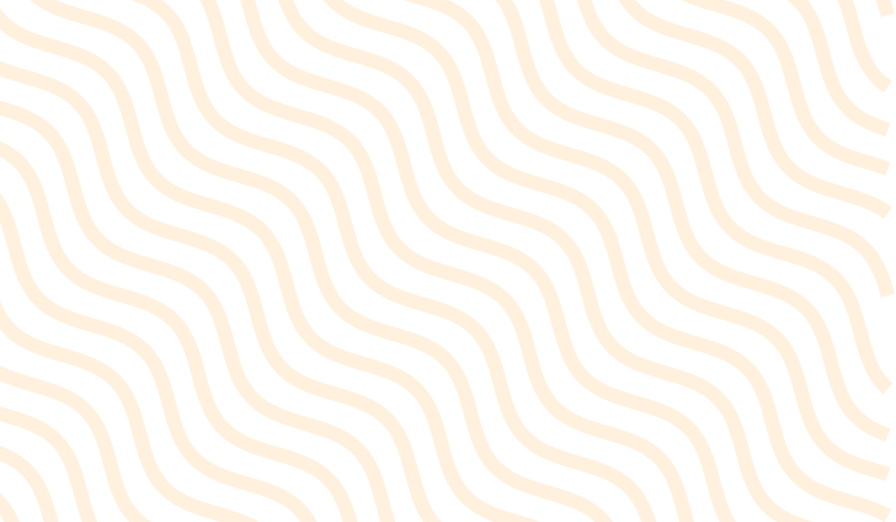
Give the GLSL for this pattern, as a Shadertoy shader.

```glsl
// Diagonal rows of evenly stacked cream waves on white.
// The plane is rotated, split into rows, and each row is stroked by its
// distance to a sine curve; strokes end squarely just before the right edge.

// Lengths are fractions of the canvas height.
const float TILT         = 0.7977;  // downward slope of the rows, radians
const float ROW_SPACING  = 0.0803;
const float ROW_OFFSET   = 0.0122;
const float WAVELENGTH   = 0.4242;
const float AMPLITUDE    = 0.0380;
const float WAVE_START   = 0.1378;
const float ROW_DRIFT    = 0.0214;  // phase slide from row to row
const float STROKE_WIDTH = 0.0271;
const float END_MARGIN   = 0.0156;  // gap between stroke ends and right edge

const vec3 PAPER = vec3(1.0);
const vec3 CREAM = vec3(1.0, 0.945, 0.867);

const float WAVE_NUMBER = 6.2831853 / WAVELENGTH;

float wavePhase(float along, float across) {
    return WAVE_NUMBER * (along + ROW_DRIFT * across - WAVE_START);
}

// Closest point to p on the sine curve running along the given row.
vec2 closestOnRow(vec2 p, float rowHeight) {
    float along = p.x;
    for (int i = 0; i < 4; i++) {
        float phase = wavePhase(along, rowHeight);
        float rise = rowHeight + AMPLITUDE * sin(phase) - p.y;
        float slope = AMPLITUDE * WAVE_NUMBER * cos(phase);
        along -= (along - p.x + rise * slope) / (1.0 + slope * slope);
    }
    return vec2(along, rowHeight + AMPLITUDE * sin(wavePhase(along, rowHeight)));
}

void mainImage(out vec4 fragColor, in vec2 fragCoord) {
    // Origin at the top left, y pointing down
    vec2 pos = vec2(fragCoord.x, iResolution.y - fragCoord.y) / iResolution.y;
    float pixel = 1.0 / iResolution.y;

    // Row frame: x along the rows, y across them
    vec2 alongDir = vec2(cos(TILT), sin(TILT));
    vec2 acrossDir = vec2(alongDir.y, -alongDir.x);
    vec2 p = vec2(dot(pos, alongDir), dot(pos, acrossDir));

    // Nearest row and its closest curve point
    float straightened = p.y - AMPLITUDE * sin(wavePhase(p.x, p.y));
    float row = round((straightened - ROW_OFFSET) / ROW_SPACING);
    vec2 foot = closestOnRow(p, ROW_OFFSET + row * ROW_SPACING);

    // Stroke body and square ends
    float edge = distance(p, foot) - 0.5 * STROKE_WIDTH;
    float stroke = 1.0 - smoothstep(-0.75 * pixel, 0.75 * pixel, edge);
    float footX = foot.x * alongDir.x + foot.y * acrossDir.x;
    float endX = iResolution.x / iResolution.y - END_MARGIN;
    stroke *= 1.0 - smoothstep(-0.5 * pixel, 0.5 * pixel, footX - endX);

    fragColor = vec4(mix(PAPER, CREAM, stroke), 1.0);
}
```
